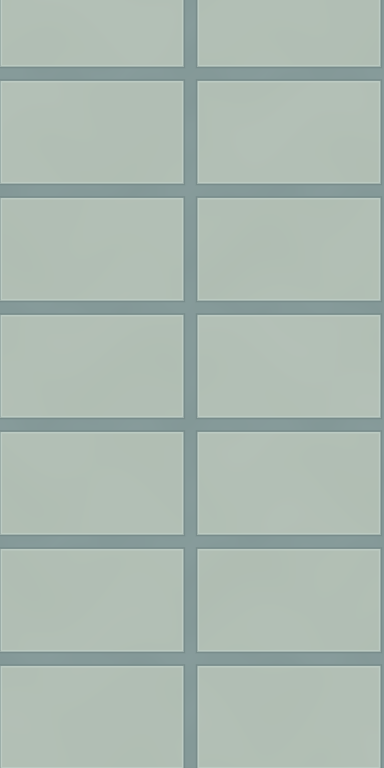
A WebGL 2 fragment shader for this pattern:

```glsl
#version 300 es
precision highp float;
// Stacked sage green wall tiles with pale rims and wide blue-grey grout.

uniform vec2 u_resolution;
out vec4 outColor;

// Lengths are fractions of the canvas width.
const vec2 CANVAS = vec2(1.0, 2.0);
const vec2 PITCH = vec2(0.513, 0.3047);
const vec2 GROUT_CENTER = vec2(0.496, 0.2845);
const vec2 GROUT_HALF = vec2(0.0182, 0.0186);
const float RIM_WIDTH = 0.0042;
const float SHADOW_WIDTH = 0.0044;

const vec3 TILE = vec3(0.697, 0.748, 0.708);
const vec3 RIM = vec3(0.755, 0.815, 0.785);
const vec3 GROUT = vec3(0.522, 0.603, 0.600);
const vec3 SHADOW = vec3(0.470, 0.550, 0.545);

float hash(vec2 cell) {
    return fract(sin(dot(cell, vec2(27.17, 91.73))) * 437.58);
}

// Smooth mottling in about -1..1 from layered sines.
float mottle(vec2 p, float phase) {
    float broad = sin(p.x * 9.0 + 2.0 * sin(p.y * 7.0 + phase));
    float fine = sin(p.y * 23.0 + 1.5 * sin(p.x * 17.0 - phase));
    return 0.65 * broad + 0.35 * fine;
}

// Signed distance to the tile edge: positive on the tile, negative in grout.
float tileEdge(vec2 p, vec2 pitch, vec2 groutHalf) {
    vec2 toGrout = abs(mod(p + 0.5 * pitch, pitch) - 0.5 * pitch);
    vec2 inset = toGrout - groutHalf;
    return min(inset.x, inset.y);
}

// Antialiased coverage of the range lo..hi.
float band(float d, float lo, float hi, float blur) {
    return smoothstep(lo - blur, lo + blur, d) - smoothstep(hi - blur, hi + blur, d);
}

vec3 tileColor(vec2 p, vec2 cell) {
    float seed = hash(cell);
    float tone = 0.006 * (seed - 0.5) + 0.005 * mottle(p, 6.28 * seed);
    return TILE + tone * vec3(1.0, 0.8, 1.1);
}

vec3 groutColor(vec2 p) {
    return GROUT + 0.007 * mottle(p * 2.0, 1.7);
}

void main() {
    vec2 p = gl_FragCoord.xy / u_resolution * CANVAS;
    vec2 grid = p - GROUT_CENTER;
    float blur = 0.7 * max(CANVAS.x / u_resolution.x, CANVAS.y / u_resolution.y);
    float edge = tileEdge(grid, PITCH, GROUT_HALF);

    // Grout, darkened where it meets the tiles.
    vec3 joint = mix(groutColor(p), SHADOW, band(edge, -SHADOW_WIDTH, 0.5, blur));

    // Tile face with a thin pale rim.
    vec3 face = tileColor(p, floor(grid / PITCH));
    face = mix(face, RIM, 0.75 * band(edge, -0.5, RIM_WIDTH, blur));

    outColor = vec4(mix(joint, face, smoothstep(-blur, blur, edge)), 1.0);
}
```
